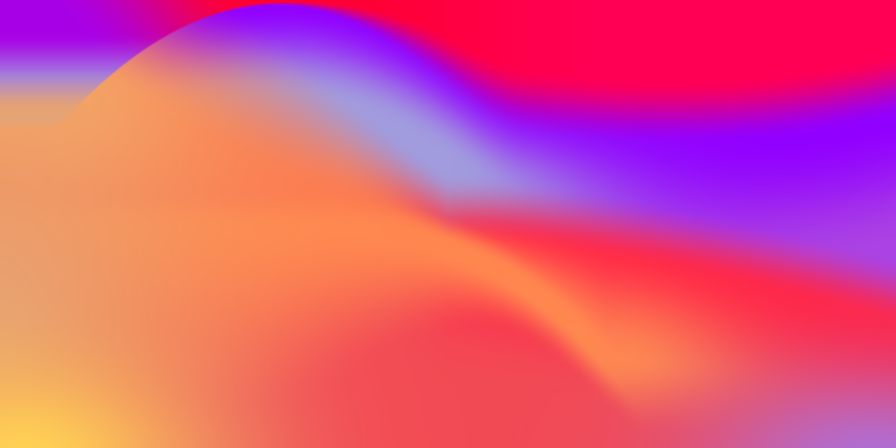
This background is drawn by a WebGL 1 fragment shader. Its source:

```glsl
precision highp float;
// Abstract silk-like gradient: a crimson sky over a violet haze and warm dunes.
// Two crest curves and one soft horizon divide the canvas; each zone is a blend
// of smooth ramps and bell-shaped glows, composited from front to back.

uniform vec2 u_resolution;

#define PEAK vec2(0.625, 0.008)  // top of the upper crest
#define SHELF 0.281              // flat level left of the upper crest
#define CREST_START vec2(0.7, 0.505)
#define HORIZON 0.46             // level where haze meets the warm zone
#define EDGE_SHARP 0.004
#define EDGE_SOFT 0.075

const vec3 CRIMSON = vec3(1.00, 0.00, 0.33);
const vec3 SCARLET = vec3(1.00, 0.00, 0.20);
const vec3 PURPLE = vec3(0.66, 0.00, 0.90);
const vec3 VIOLET = vec3(0.57, 0.00, 1.00);
const vec3 ORCHID = vec3(0.67, 0.26, 0.89);
const vec3 LAVENDER = vec3(0.63, 0.61, 0.87);
const vec3 LILAC = vec3(0.68, 0.43, 0.84);
const vec3 RED = vec3(1.00, 0.15, 0.28);
const vec3 CORAL = vec3(0.95, 0.29, 0.33);
const vec3 ORANGE = vec3(1.00, 0.53, 0.31);
const vec3 AMBER = vec3(0.96, 0.64, 0.39);
const vec3 TAN = vec3(0.90, 0.64, 0.45);
const vec3 GOLD = vec3(1.00, 0.82, 0.33);

// Elliptical bell-shaped glow
float glow(vec2 p, vec2 center, vec2 radius) {
  vec2 d = (p - center) / radius;
  return exp(-dot(d, d));
}

float smoothMin(float a, float b, float k) {
  float h = max(k - abs(a - b), 0.0) / k;
  return min(a, b) - 0.25 * h * h * k;
}

// Upper crest: a parabola that settles on a shelf or a long arch
float upperCrest(float x) {
  float d = x - PEAK.x;
  float arch = 0.25 - 0.24 * (x - 1.5) * (x - 1.5);
  return d < 0.0
    ? smoothMin(PEAK.y + 1.12 * d * d, SHELF, 0.025)
    : smoothMin(PEAK.y + 0.92 * d * d, arch, 0.06);
}

// Lower crest: falls ever more steeply to the right
float lowerCrest(float x) {
  float d = max(x - CREST_START.x, 0.0);
  float d2 = d * d;
  return CREST_START.y + 0.56 * d2 + 0.38 * d2 * d2;
}

// Soft line between the haze and the warm zone
float horizon(float x) {
  return HORIZON - 0.6 * max(1.0 - x, 0.0) + 0.19 * pow(max(x - 1.0, 0.0), 1.5);
}

vec3 skyColor(vec2 p) {
  vec3 red = mix(SCARLET, CRIMSON, smoothstep(0.7, 1.4, p.x));
  vec3 color = mix(PURPLE, red, smoothstep(0.12, 0.55, p.x - 0.8 * p.y));
  color = mix(color, LAVENDER, smoothstep(0.07, 0.19, p.y) * 0.85);
  color = mix(color, TAN, smoothstep(0.15, 0.25, p.y));
  // the pale mist only reaches the left shelf
  return mix(color, red, smoothstep(0.5, 0.9, p.x));
}

vec3 hazeColor(vec2 p, float depth) {
  float spread = max(p.x - 1.0, 0.0) / 0.36;
  vec3 color = mix(VIOLET, ORCHID, smoothstep(0.08, 0.36, depth));
  return mix(color, LAVENDER, smoothstep(0.0, 0.21, depth) * exp(-spread * spread));
}

vec3 warmColor(vec2 p, float level) {
  float crest = lowerCrest(p.x);
  float below = p.y - crest;

  // red upper slope sinking into coral
  float redness = smoothstep(0.8, 1.15, p.x) * (1.0 - smoothstep(0.08, 0.4, p.y - level));
  vec3 color = mix(CORAL, RED, redness);

  // orange light: slow rise above the crest, quicker fall below it
  float rise = clamp(crest - level, 0.05, 0.31);
  float lit = smoothstep(0.02, rise, p.y - level);
  lit = mix(0.8, lit, smoothstep(0.75, 1.05, p.x));
  lit = mix(lit, 1.0, smoothstep(-0.08, 0.0, below));
  float fall = mix(0.55, 0.1, smoothstep(0.35, 1.25, p.x));
  lit *= 1.0 - smoothstep(0.0, fall, below);
  float past = max(p.x - 1.4, 0.0) / 0.27;
  lit *= exp(-past * past) * (1.0 - smoothstep(0.8, 0.98, p.y));
  color = mix(color, ORANGE, lit);

  // pale left side and the two corner glows
  color = mix(color, AMBER, glow(p, vec2(0.1, 0.22), vec2(0.38, 0.24)));
  color = mix(color, TAN, 0.95 * glow(p, vec2(-0.05, 0.7), vec2(0.42, 0.4)));
  color = mix(color, TAN, 0.4 * glow(p, vec2(0.4, 1.05), vec2(0.3, 0.3)));
  color = mix(color, GOLD, glow(p, vec2(0.05, 1.02), vec2(0.35, 0.2)));
  return mix(color, LILAC, glow(p, vec2(1.96, 1.04), vec2(0.38, 0.2)));
}

void main() {
  // x runs right from 0 to 2, y runs down from 0 to 1
  vec2 uv = gl_FragCoord.xy / u_resolution;
  vec2 p = vec2(2.0 * uv.x, 1.0 - uv.y);

  float depth = p.y - upperCrest(p.x);
  float level = horizon(p.x);
  float blur = mix(0.18, 0.075, smoothstep(0.5, 1.0, p.x));
  float edge = mix(EDGE_SHARP, EDGE_SOFT, smoothstep(0.6, 1.15, p.x));

  vec3 land = mix(hazeColor(p, depth), warmColor(p, level),
                  smoothstep(level - blur, level + blur, p.y));
  vec3 color = mix(skyColor(p), land, smoothstep(-edge, edge, depth));
  gl_FragColor = vec4(color, 1.0);
}
```
